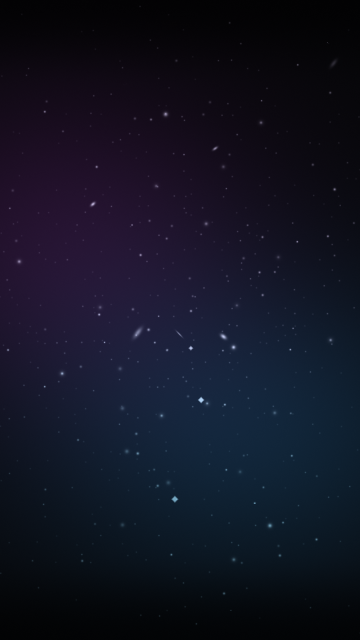
A Shadertoy shader for this background:

```glsl
const vec3 SPACE = vec3(0.022, 0.023, 0.031);
const vec3 PURPLE_GLOW = vec3(0.122, 0.040, 0.142);
const vec3 BLUE_GLOW = vec3(0.038, 0.125, 0.190);
const vec3 LAVENDER = vec3(0.86, 0.82, 0.98);
const vec3 ICE = vec3(0.62, 0.88, 1.0);
const vec2 PURPLE_CENTER = vec2(0.18, 0.62);
const vec2 PURPLE_SPREAD = vec2(0.40, 0.18);
const vec2 BLUE_CENTER = vec2(0.67, 0.33);
const vec2 BLUE_SPREAD = vec2(0.46, 0.18);
const vec2 STAR_CENTER = vec2(0.53, 0.50);
const vec2 STAR_SPREAD = vec2(0.44, 0.25);

// Per layer: cells per height, core radius, chance, brightness
const int LAYER_COUNT = 3;
const vec4 LAYERS[LAYER_COUNT] = vec4[](
    vec4(70.0, 0.0008, 0.32, 0.32),
    vec4(36.0, 0.0012, 0.24, 0.85),
    vec4(18.0, 0.0017, 0.28, 0.75));
const float HALO_SIZE = 0.0045;
const float HALO_STRENGTH = 0.28;

vec3 hash3(vec2 cell) {
    vec3 q = fract(cell.xyx * vec3(0.1031, 0.1030, 0.0973));
    q += dot(q, q.yxz + 33.33);
    return fract((q.xxy + q.yzz) * q.zyx);
}

float gaussian(vec2 offset, vec2 spread) {
    vec2 q = offset / spread;
    return exp(-0.5 * dot(q, q));
}

// One jittered star per cell, kept away from the cell borders
float starLayer(vec2 p, vec4 layer, float seed, float density, float pixel) {
    vec2 grid = p * layer.x;
    vec2 cell = floor(grid);
    vec3 place = hash3(cell + seed);
    vec3 traits = hash3(cell + seed + 71.7);
    float present = step(traits.x, layer.z * density);
    float dist = length(fract(grid) - mix(vec2(0.2), vec2(0.8), place.xy)) / layer.x;
    float radius = max(layer.y * mix(0.7, 1.2, traits.y), 0.55 * pixel);
    float core = exp(-0.5 * dist * dist / (radius * radius));
    float halo = layer.x < 20.0 ? HALO_STRENGTH * exp(-dist * dist / (HALO_SIZE * HALO_SIZE)) : 0.0;
    return present * layer.w * mix(0.3, 1.0, place.z * place.z) * (core + halo);
}

// Soft tilted ellipse for a distant galaxy
float galaxy(vec2 p, vec2 center, float angle, vec2 size, float pixel) {
    float c = cos(angle), s = sin(angle);
    vec2 q = mat2(c, -s, s, c) * (p - center);
    return gaussian(q, max(size, vec2(0.5 * pixel)));
}

float diamond(vec2 p, vec2 center, float radius, float pixel) {
    vec2 q = abs(p - center);
    float edge = (q.x + q.y - radius) * 0.7071;
    return 1.0 - smoothstep(-pixel, pixel, edge);
}

void mainImage(out vec4 fragColor, in vec2 fragCoord) {
    vec2 uv = fragCoord / iResolution.xy;
    vec2 p = (fragCoord - 0.5 * iResolution.xy) / iResolution.y;
    float pixel = 1.0 / iResolution.y;

    // Nebula glows, fading at top and bottom
    vec3 color = SPACE
        + PURPLE_GLOW * gaussian(uv - PURPLE_CENTER, PURPLE_SPREAD)
        + BLUE_GLOW * gaussian(uv - BLUE_CENTER, BLUE_SPREAD);
    color *= mix(0.35, 1.0, smoothstep(0.0, 0.14, uv.y) * smoothstep(1.0, 0.86, uv.y));

    // Scattered stars, densest around the middle
    float density = gaussian(uv - STAR_CENTER, STAR_SPREAD);
    float light = 0.0;
    for (int i = 0; i < LAYER_COUNT; i++) {
        light += starLayer(p, LAYERS[i], 100.0 + 37.0 * float(i), density, pixel);
    }
    light *= mix(0.5, 1.0, density);

    // Galaxies
    light += 0.55 * galaxy(p, vec2(-0.066, -0.020), 0.92, vec2(0.0062, 0.0024), pixel);
    light += 0.90 * galaxy(p, vec2(0.068, -0.026), -0.65, vec2(0.0034, 0.0020), pixel);
    light += 0.50 * galaxy(p, vec2(-0.001, -0.022), -0.80, vec2(0.0042, 0.0007), pixel);
    light += 0.85 * galaxy(p, vec2(-0.136, 0.181), 0.70, vec2(0.0027, 0.0015), pixel);
    light += 0.60 * galaxy(p, vec2(0.055, 0.268), 0.60, vec2(0.0028, 0.0013), pixel);
    light += 0.18 * galaxy(p, vec2(0.240, 0.401), 0.90, vec2(0.0050, 0.0020), pixel);

    // Nearby bright stars
    light += 0.95 * diamond(p, vec2(0.033, -0.125), 0.0046, pixel);
    light += 0.70 * diamond(p, vec2(-0.008, -0.280), 0.0050, pixel);
    light += 0.90 * diamond(p, vec2(0.017, -0.044), 0.0032, pixel);

    vec3 starColor = mix(ICE, LAVENDER, smoothstep(0.2, 0.6, uv.y));
    color = mix(color, starColor, clamp(light, 0.0, 1.0));

    // Fine dither against banding
    color += (hash3(fragCoord).x - 0.5) / 255.0;
    fragColor = vec4(color, 1.0);
}
```
